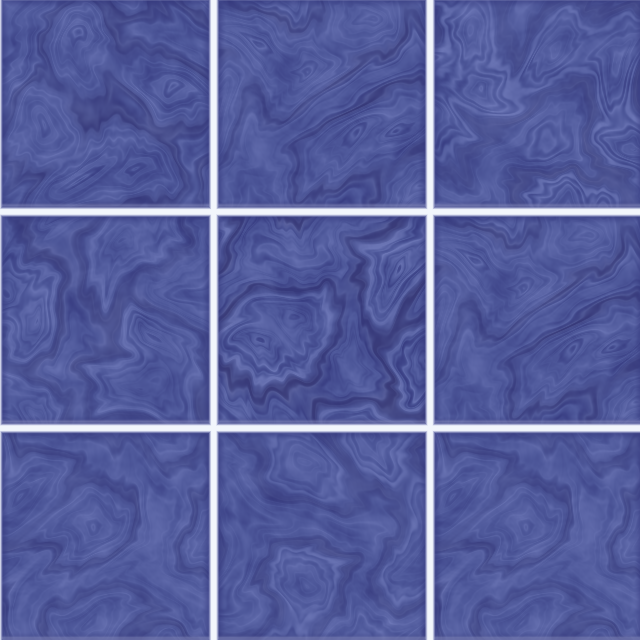
Give the GLSL for this texture, as a WebGL 2 fragment shader.

```glsl
#version 300 es
precision highp float;
// Three by three glazed blue tiles with agate-like veins and white grout.

uniform vec2 u_resolution;
out vec4 fragColor;

const vec3 DEEP  = vec3(0.20, 0.215, 0.49);
const vec3 MID   = vec3(0.305, 0.345, 0.605);
const vec3 LIGHT = vec3(0.42, 0.46, 0.71);
const vec3 SMOKE = vec3(0.25, 0.25, 0.46);
const vec3 RIM   = vec3(0.62, 0.64, 0.80);
const vec3 GROUT = vec3(0.95, 0.965, 0.99);

const float PITCH = 0.338;                    // tile plus joint, in canvas widths
const vec2 OFFSET = vec2(-0.004, -0.007);     // centre of the first joint
const float HALF_JOINT = 0.0155;              // in tile pitches

vec2 hash2(vec2 p, float seed) {
    vec2 q = vec2(dot(p, vec2(127.1, 311.7)), dot(p, vec2(269.5, 183.3)));
    return fract(sin(q + seed * 17.3) * 43758.5);
}

// Soft bump of the given width around a centre.
float bump(float x, float centre, float width) {
    float d = (x - centre) / width;
    return exp(-d * d);
}

// Domain warp from layered, rotated sines.
vec2 warp(vec2 p, float seed) {
    const mat2 TURN = mat2(0.8, 0.6, -0.6, 0.8);
    float freq = 1.7;
    float amp = 0.24;
    for (int i = 0; i < 6; i++) {
        p += amp * sin(freq * p.yx + seed * vec2(1.3, 2.1) + float(i));
        p = TURN * p;
        freq *= 1.8;
        amp *= 0.57;
    }
    return p;
}

// Smooth distance to the nearest scattered cell centre.
float cellular(vec2 p, float seed) {
    vec2 cell = floor(p);
    vec2 local = p - cell;
    float sum = 0.0;
    for (int y = -1; y <= 1; y++) {
        for (int x = -1; x <= 1; x++) {
            vec2 n = vec2(x, y);
            float d = length(n + hash2(cell + n, seed) - local);
            sum += exp(-14.0 * d);
        }
    }
    return -log(sum) / 14.0;
}

// Cloudy tone from layered sines.
float clouds(vec2 p) {
    float sum = 0.0;
    float amp = 0.5;
    for (int i = 0; i < 4; i++) {
        sum += amp * sin(p.x + 1.7 * sin(p.y)) * cos(p.y - 0.6 * p.x);
        p = mat2(1.5, 1.2, -1.2, 1.5) * p + 2.3;
        amp *= 0.6;
    }
    return sum;
}

// Glaze colour at a point of a tile.
vec3 agate(vec2 p, float seed, float contrast) {
    vec2 q = warp(p * 2.6 + seed * 3.7, seed);
    float h = cellular(q * 0.85, seed) + 0.07 * clouds(q * 1.6 + seed);
    float patches = 0.45 + 0.55 * smoothstep(-0.5, 0.5, clouds(p * 4.0 + seed));
    float bands = sin(h * 58.0 + 2.0 * sin(h * 13.0 + seed));
    float threads = pow(0.5 + 0.5 * sin(h * 97.0 + seed), 4.0) - 0.27;
    float vein = bump(h, 0.44, 0.06);
    float crest = bump(h, 0.33, 0.018);

    float mottle = 0.24 * clouds(q * 3.6) + 0.15 * clouds(p * 23.0 + q * 4.0);
    float detail = patches * (0.17 * bands + 0.22 * threads);
    float tone = 0.55 + mottle;
    tone += contrast * (detail + 0.24 * crest - 0.20 * vein);
    tone += 0.10 * (hash2(vec2(seed), 3.0).x - 0.5);
    vec3 glaze = mix(DEEP, MID, clamp(tone * 2.0, 0.0, 1.0));
    glaze = mix(glaze, LIGHT, clamp(tone * 2.0 - 1.0, 0.0, 1.0));
    return mix(glaze, SMOKE, 0.45 * contrast * vein * patches);
}

// Two designs occur twice, all others once.
float designOf(vec2 id) {
    if (id.y < 0.5) id.x = min(id.x, 2.0 - id.x);
    return id.x + id.y == 3.0 ? 5.0 : id.x + 3.0 * id.y;
}

void main() {
    vec2 uv = gl_FragCoord.xy / u_resolution;
    vec2 grid = (uv - OFFSET) / PITCH;
    vec2 id = floor(grid);
    vec2 p = fract(grid);

    // Veined glaze, strongest on the central tile
    vec2 fromCentre = id - 1.0;
    float central = exp(-3.0 * dot(fromCentre, fromCentre));
    vec3 color = agate(p, designOf(id) + 1.0, 0.75 + 0.5 * central);

    // Darker glaze near the edges, pale glint along the lower edge
    vec2 border = min(p, 1.0 - p);
    float edge = min(border.x, border.y) - HALF_JOINT;
    color = mix(color, DEEP, 0.55 * (1.0 - smoothstep(0.0, 0.045, edge)));
    float glint = bump(p.y, HALF_JOINT + 0.014, 0.008);
    color = mix(color, RIM, 0.4 * glint);

    // Soft rim and grout
    color = mix(color, RIM, 1.0 - smoothstep(0.0, 0.011, edge));
    color = mix(color, GROUT, 1.0 - smoothstep(-0.006, 0.004, edge));
    fragColor = vec4(color, 1.0);
}
```
